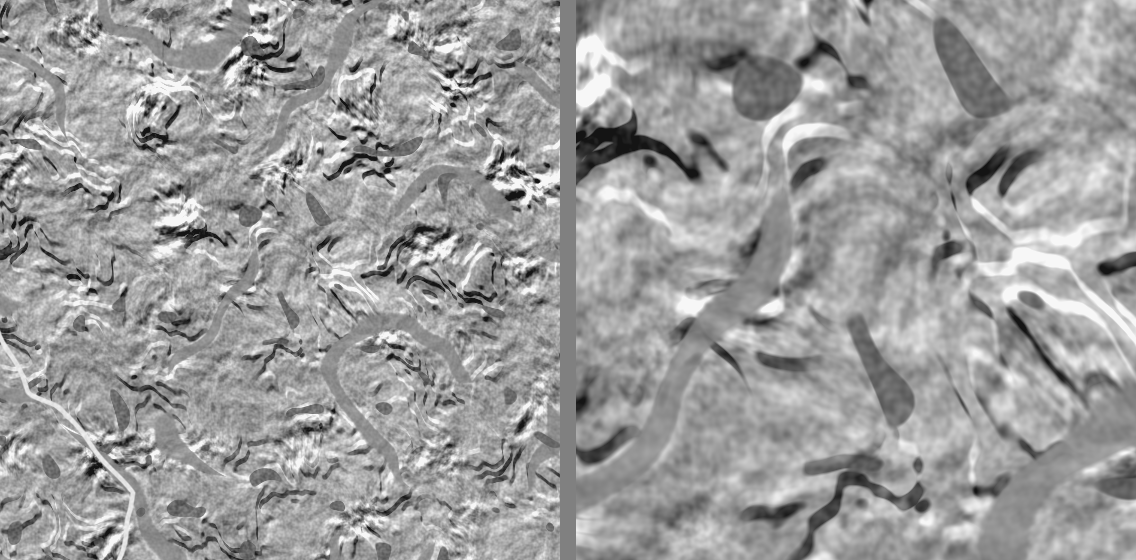
Left, the full canvas; right, a detail of the centre.
Give the GLSL for this texture, as a Shadertoy shader.

```glsl
#define BASE_TONE 0.635
#define VALLEY_TONE 0.54
#define POOL_TONE 0.36
#define ROAD_TONE 0.90
#define HILL_SCALE 7.0
#define TERRACES 3.0
#define ROCK_SCALE 27.0
#define GRAIN_SCALE 185.0
#define SCARP_SHADE 0.52
#define ROCK_SHADE 0.80
#define LIGHT_STEP vec2(-0.0014, 0.0040)
#define ROAD_HALF_WIDTH 0.0042

const float TAU = 6.2831853;
const mat2 TURN = mat2(0.8, 0.6, -0.6, 0.8);

float hash(vec2 cell) {
    vec3 h = fract(cell.xyx * vec3(0.1031, 0.1030, 0.0973));
    h += dot(h, h.yzx + 33.33);
    return fract((h.x + h.y) * h.z);
}

float cornerRamp(vec2 cell, vec2 offset) {
    float angle = TAU * hash(cell);
    return dot(vec2(cos(angle), sin(angle)), offset);
}

float gradientNoise(vec2 p) {
    vec2 cell = floor(p), f = fract(p);
    vec2 w = f * f * f * (f * (f * 6.0 - 15.0) + 10.0);
    vec2 e = vec2(1.0, 0.0);
    float low = mix(cornerRamp(cell, f), cornerRamp(cell + e.xy, f - e.xy), w.x);
    float high = mix(cornerRamp(cell + e.yx, f - e.yx), cornerRamp(cell + e.xx, f - e.xx), w.x);
    return 1.4 * mix(low, high, w.y);
}

float fbm(vec2 p) {
    float sum = 0.0, gain = 1.0;
    for (int i = 0; i < 4; i++) {
        sum += gain * gradientNoise(p);
        p = TURN * p * 2.03 + 17.3;
        gain *= 0.5;
    }
    return sum;
}

vec2 warp(vec2 p) {
    return p + 0.022 * vec2(gradientNoise(p * 11.0 + 40.0), gradientNoise(p * 11.0 + 73.0));
}

// Hills cut into steps, so that each step edge becomes a scarp
float terracedHeight(vec2 p) {
    float level = TERRACES * fbm(warp(p) * HILL_SCALE + 5.0);
    return floor(level) + smoothstep(0.38, 0.62, fract(level)) + 0.18 * level;
}

float rockHeight(vec2 p) {
    return fbm(warp(p) * ROCK_SCALE + 90.0);
}

// Horizontal position of the road at height y
float roadX(float y) {
    float x = 0.235 - 0.84 * clamp(y - 0.12, 0.0, 0.17);
    x -= 0.035 * smoothstep(0.270, 0.302, y) + 0.5 * max(y - 0.29, 0.0);
    return x - 0.25 * max(0.09 - y, 0.0) + 0.003 * sin(y * 60.0);
}

float roadDistance(vec2 p) {
    float slope = (roadX(p.y + 0.003) - roadX(p.y - 0.003)) / 0.006;
    return abs(p.x - roadX(p.y)) / sqrt(1.0 + slope * slope);
}

void mainImage(out vec4 fragColor, in vec2 fragCoord) {
    vec2 p = fragCoord / iResolution.y;
    float pixel = 1.0 / iResolution.y;

    // Relief lit from below
    float scarp = terracedHeight(p - LIGHT_STEP) - terracedHeight(p + LIGHT_STEP);
    float rock = rockHeight(p - LIGHT_STEP) - rockHeight(p + LIGHT_STEP);
    float scarpMask = smoothstep(-0.28, 0.22, gradientNoise(p * 9.0 + 31.0));
    float rockMask = smoothstep(0.12, 0.50, gradientNoise(p * 8.0 + 62.0));
    float contrast = mix(0.80, 1.12, smoothstep(0.2, 0.7, p.y));
    float scarpShade = scarp > 0.0 ? 0.5 * scarp : -min(-scarp, 0.85);

    float tone = BASE_TONE + 0.075 * fbm(p * 4.0 + 12.0) + 0.06 * gradientNoise(p * 23.0);
    tone += contrast * SCARP_SHADE * scarpMask * scarpShade;
    tone += contrast * ROCK_SHADE * mix(0.30, 1.0, rockMask) * rock;

    // Flat valley floors with pale rims
    vec2 bent = warp(p);
    float channel = abs(gradientNoise(bent * 3.3 + 21.0));
    channel += 0.12 * smoothstep(0.0, 0.4, gradientNoise(p * 4.0 + 55.0));
    float valley = 1.0 - smoothstep(0.050, 0.075, channel);
    float rim = smoothstep(0.060, 0.080, channel) * (1.0 - smoothstep(0.080, 0.115, channel));
    tone += 0.07 * rim;
    tone = mix(tone, VALLEY_TONE + 0.05 * rock, 0.88 * valley);

    // Small dark pools
    float pool = smoothstep(0.53, 0.58, gradientNoise(bent * 17.0 + 8.0));
    tone = mix(tone, POOL_TONE, 0.8 * pool);

    // Fine grain
    float grain = gradientNoise(p * GRAIN_SCALE) + 0.8 * gradientNoise(TURN * p * GRAIN_SCALE * 0.5);
    tone += 0.085 * grain * mix(1.0, 0.45, valley);

    // Pale road
    float edge = max(pixel, 0.0015);
    float road = 1.0 - smoothstep(ROAD_HALF_WIDTH - edge, ROAD_HALF_WIDTH + edge, roadDistance(p));
    road *= 1.0 - smoothstep(0.42, 0.44, p.y);
    tone = mix(tone, ROAD_TONE + 0.04 * grain, road);

    fragColor = vec4(vec3(clamp(tone, 0.08, 0.97)), 1.0);
}
```
